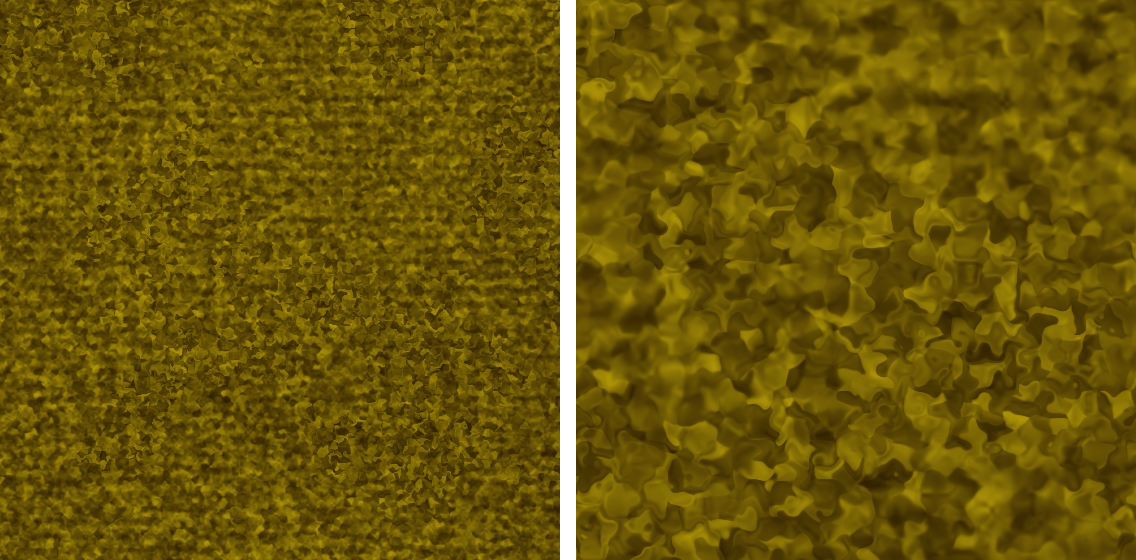
Left, the full canvas; right, a detail of the centre.
This texture is drawn by a WebGL 1 fragment shader. Its source:

```glsl
precision highp float;
uniform vec2 u_resolution;

float hash(vec2 p) {
  return fract(sin(dot(p, vec2(127.1, 311.7))) * 43758.5453);
}

float noise(vec2 p) {
  vec2 i = floor(p), f = fract(p);
  f = f * f * (3.0 - 2.0 * f);
  return mix(mix(hash(i), hash(i + vec2(1.0, 0.0)), f.x),
             mix(hash(i + vec2(0.0, 1.0)), hash(i + vec2(1.0, 1.0)), f.x), f.y);
}

float fbm(vec2 p) {
  float sum = 0.0, amp = 0.53;
  for (int i = 0; i < 4; i++) {
    sum += amp * noise(p);
    p = mat2(1.6, 1.2, -1.2, 1.6) * p + 7.3;
    amp *= 0.5;
  }
  return sum;
}

// Randomly shaded cells; sharpness goes from blurred tufts to crisp flakes
float flakes(vec2 p, float sharpness) {
  vec2 cell = floor(p);
  float shade = 0.0, total = 0.0;
  for (int y = -1; y <= 1; y++) {
    for (int x = -1; x <= 1; x++) {
      vec2 id = cell + vec2(float(x), float(y));
      vec2 d = id + vec2(hash(id + 17.0), hash(id + 53.0)) - p;
      float weight = exp(-sharpness * dot(d, d)) + 1e-9;
      shade += weight * hash(id + 91.0);
      total += weight;
    }
  }
  return shade / total;
}

void main() {
  vec2 uv = gl_FragCoord.xy / u_resolution;

  // Worn patches where the soft pile breaks into flakes
  float worn = smoothstep(0.48, 0.74, fbm(uv * 7.0 + 3.7));

  // Ragged grain
  vec2 warp = vec2(noise(uv * 130.0), noise(uv * 130.0 + 40.0)) - 0.5;
  vec2 ragged = uv + warp * mix(0.005, 0.014, worn);
  float grain = flakes(ragged * vec2(96.0, 106.0), mix(5.5, 22.0, worn)) - 0.5;
  float fine = noise(ragged * 215.0 + 11.0) - 0.5;
  float clumps = noise(uv * vec2(40.0, 56.0) + 23.0) - 0.5;

  // Horizontal ribs made of staggered beads
  float wobble = noise(uv * vec2(30.0, 14.0)) - 0.5;
  float rib = sin(6.2832 * (uv.y * 41.0 + wobble * 0.35));
  float bead = sin(6.2832 * uv.x * 48.0 + wobble * 3.0) * cos(3.1416 * uv.y * 41.0);
  float weave = (0.135 * rib + 0.05 * bead) * mix(1.0, 0.5, worn);

  // Broad light and dark areas, and pits among the flakes
  float blotch = fbm(uv * 4.0 + 31.0) - 0.5;
  float pits = worn * smoothstep(0.7, 0.9, noise(ragged * 105.0 + 67.0));

  float tone = 0.45 + grain * mix(1.05, 0.95, worn) + fine * 0.5
             + clumps * 0.24 + weave + blotch * 0.32 - pits * 0.4;
  // Stretch the highlights a little and hold back the shadows
  float offset = tone - 0.45;
  tone = clamp(tone + 0.25 * offset * offset, -0.25, 1.4);

  vec3 darkOlive = vec3(0.27, 0.20, 0.008);
  vec3 mustard = vec3(0.56, 0.47, 0.02);
  gl_FragColor = vec4(mix(darkOlive, mustard, tone), 1.0);
}
```
